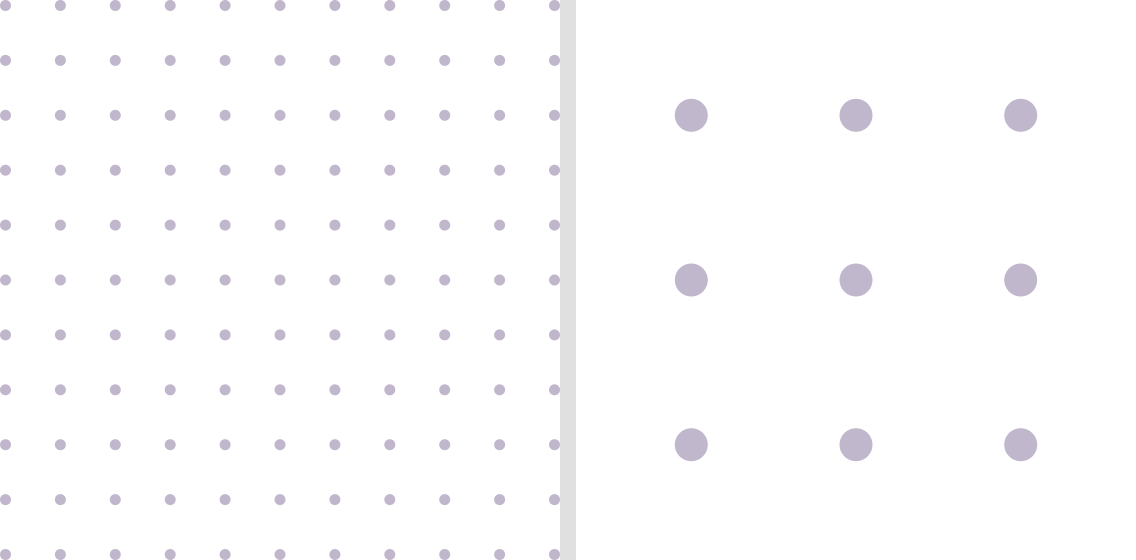
Left: the whole. Right: its middle third, enlarged.
Reproduce this pattern procedurally as a WebGL 2 fragment shader.

```glsl
#version 300 es
precision highp float;
// A square grid of small flat lilac dots on white, 11 across and 11 down.
// Each point is measured to its nearest grid node with a circle distance;
// the outermost dots just touch the canvas edges.

uniform vec2 u_resolution;
out vec4 fragColor;

const float DOTS_PER_SIDE = 11.0;
const float PITCH_IN_RADII = 10.0;
const vec3 PAPER = vec3(1.0);
const vec3 LILAC = vec3(0.757, 0.718, 0.804);

// Offset from the nearest node of a square grid that starts at firstNode.
vec2 nearestNodeOffset(vec2 point, float firstNode, float pitch, float count) {
    vec2 index = clamp(round((point - firstNode) / pitch), 0.0, count - 1.0);
    return point - firstNode - index * pitch;
}

float circleDistance(vec2 offset, float radius) {
    return length(offset) - radius;
}

// Area coverage of a shape across an edge one pixel wide.
float coverage(float signedDistance, float pixel) {
    return clamp(0.5 - signedDistance / pixel, 0.0, 1.0);
}

void main() {
    // Canvas units, centred so that the grid stays square.
    float side = min(u_resolution.x, u_resolution.y);
    vec2 point = (gl_FragCoord.xy - 0.5 * u_resolution) / side + 0.5;
    float pixel = 1.0 / side;

    // The pitches plus one full dot width span the canvas.
    float radius = 1.0 / ((DOTS_PER_SIDE - 1.0) * PITCH_IN_RADII + 2.0);
    float pitch = PITCH_IN_RADII * radius;

    vec2 offset = nearestNodeOffset(point, radius, pitch, DOTS_PER_SIDE);
    float dotMask = coverage(circleDistance(offset, radius), pixel);
    fragColor = vec4(mix(PAPER, LILAC, dotMask), 1.0);
}
```
